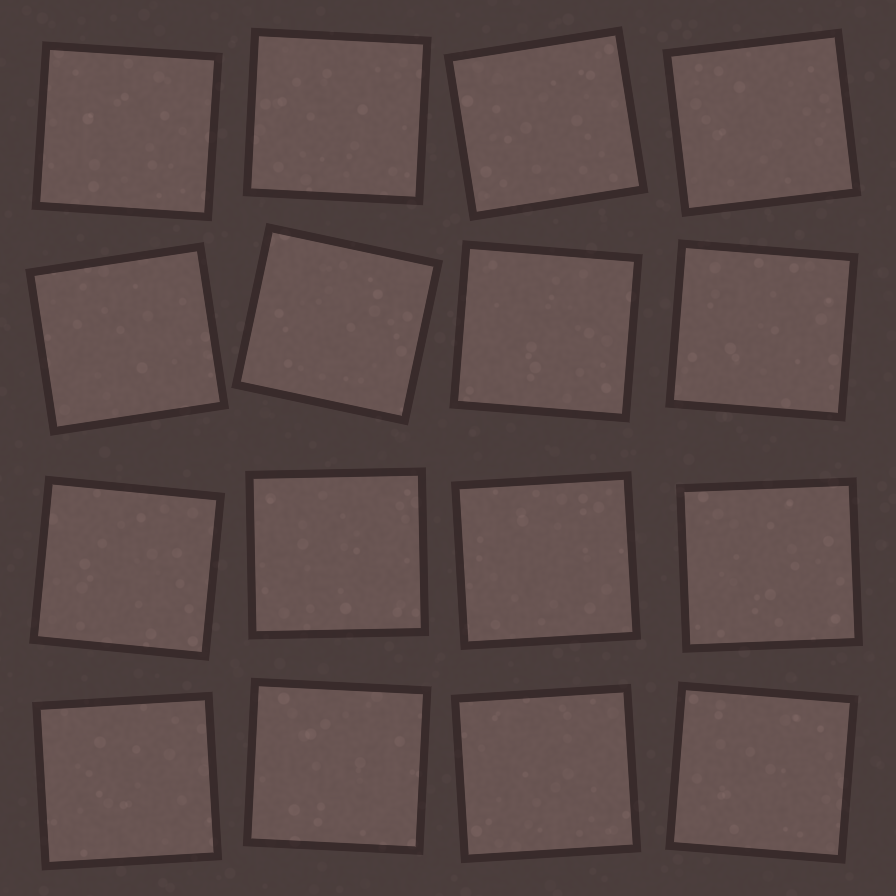
Reproduce this pattern procedurally as a Shadertoy shader.

```glsl
// Four by four crooked brown slabs with dark rims on a speckled ground.

const vec3 GROUND_COLOR = vec3(0.295, 0.242, 0.237);
const vec3 RIM_COLOR    = vec3(0.222, 0.168, 0.168);
const vec3 SLAB_COLOR   = vec3(0.412, 0.333, 0.323);

// Layout in canvas units, columns left to right, rows bottom to top
const int  COUNT        = 4;
const vec4 COLUMN_X     = vec4(0.1419, 0.3763, 0.6094, 0.8503);
const vec4 ROW_Y        = vec4(0.1367, 0.3743, 0.6302, 0.8620);
const vec4 COLUMN_SHIFT = vec4(-0.0085, 0.008, 0.0, 0.001);
const ivec2 STRAY_SLAB  = ivec2(3, 1);
const vec2 STRAY_SHIFT  = vec2(0.0085, -0.006);
const vec2 HALF_SIZE    = vec2(0.1008, 0.0941);
const float RIM_WIDTH   = 0.0091;

// Clockwise tilt in degrees, one line per row
const mat4 TILT = mat4(-3.3, 2.8, -3.5, 4.5,
                        5.5, -1.1, -3.3, -2.2,
                       -8.6, 12.0, 4.5, 4.5,
                        3.7, 2.9, -9.0, -6.7);

const int   SPOT_LAYERS   = 3;
const float SPOT_CELLS    = 16.0;
const float SPOT_MIN      = 0.0025;
const float SPOT_MAX      = 0.0066;
const float SPOT_STRENGTH = 0.10;
const float GRAIN_SCALE   = 130.0;
const float GRAIN_AMOUNT  = 0.035;
const float MOTTLE_SCALE  = 38.0;
const float MOTTLE_AMOUNT = 0.02;

vec2 hash2(vec2 p) {
    vec3 q = fract(p.xyx * vec3(0.1031, 0.1030, 0.0973));
    q += dot(q, q.yzx + 33.33);
    return fract((q.xx + q.yz) * q.zy);
}

float gradientDot(vec2 cell, vec2 corner, vec2 f) {
    float angle = 6.2832 * hash2(cell + corner).x;
    return dot(vec2(cos(angle), sin(angle)), f - corner);
}

float gradientNoise(vec2 p) {
    vec2 cell = floor(p), f = fract(p);
    vec2 u = f * f * f * (f * (f * 6.0 - 15.0) + 10.0);
    float low  = mix(gradientDot(cell, vec2(0, 0), f), gradientDot(cell, vec2(1, 0), f), u.x);
    float high = mix(gradientDot(cell, vec2(0, 1), f), gradientDot(cell, vec2(1, 1), f), u.x);
    return mix(low, high, u.y);
}

float boxDistance(vec2 p, vec2 halfSize) {
    vec2 d = abs(p) - halfSize;
    return length(max(d, 0.0)) + min(max(d.x, d.y), 0.0);
}

// Signed distance to the nearest slab's outer edge
float slabDistance(vec2 p) {
    float nearest = 1.0;
    for (int row = 0; row < COUNT; row++) {
        for (int col = 0; col < COUNT; col++) {
            vec2 center = vec2(COLUMN_X[col], ROW_Y[row] + COLUMN_SHIFT[col]);
            if (ivec2(col, row) == STRAY_SLAB) center += STRAY_SHIFT;
            float a = radians(TILT[row][col]);
            mat2 turn = mat2(cos(a), sin(a), -sin(a), cos(a));
            nearest = min(nearest, boxDistance(turn * (p - center), HALF_SIZE));
        }
    }
    return nearest;
}

// Overlapping layers of faint discs, each disc kept inside its cell
float spots(vec2 p, float pixel) {
    float total = 0.0;
    for (int i = 0; i < SPOT_LAYERS; i++) {
        vec2 g = p * SPOT_CELLS + float(i) * vec2(7.37, 11.61);
        vec2 cell = floor(g);
        vec2 seed = cell + float(i) * 57.0;
        vec2 kind = hash2(seed + 131.0);
        float radius = mix(SPOT_MIN, SPOT_MAX, kind.x);
        float margin = SPOT_MAX * SPOT_CELLS;
        vec2 center = mix(vec2(margin), vec2(1.0 - margin), hash2(seed));
        float d = length(g - cell - center) / SPOT_CELLS - radius;
        total += (1.0 - smoothstep(-pixel, pixel, d)) * mix(0.3, 1.0, kind.y);
    }
    return total;
}

void mainImage(out vec4 fragColor, in vec2 fragCoord) {
    vec2 p = fragCoord / iResolution.y;
    float pixel = 1.0 / iResolution.y;

    // Ground, rim and slab face
    float d = slabDistance(p);
    float body = 1.0 - smoothstep(-0.6 * pixel, 0.6 * pixel, d);
    float face = 1.0 - smoothstep(-0.6 * pixel, 0.6 * pixel, d + RIM_WIDTH);
    vec3 color = mix(GROUND_COLOR, RIM_COLOR, body);
    color = mix(color, SLAB_COLOR, face);

    // Grain, strongest on the faces, and worn spots over everything
    float grain = GRAIN_AMOUNT * gradientNoise(p * GRAIN_SCALE)
                + MOTTLE_AMOUNT * gradientNoise(p * MOTTLE_SCALE);
    color *= 1.0 + grain * mix(0.4, 1.0, face);
    color *= 1.0 + SPOT_STRENGTH * spots(p, pixel) * mix(0.7, 1.0, face);

    fragColor = vec4(color, 1.0);
}
```
